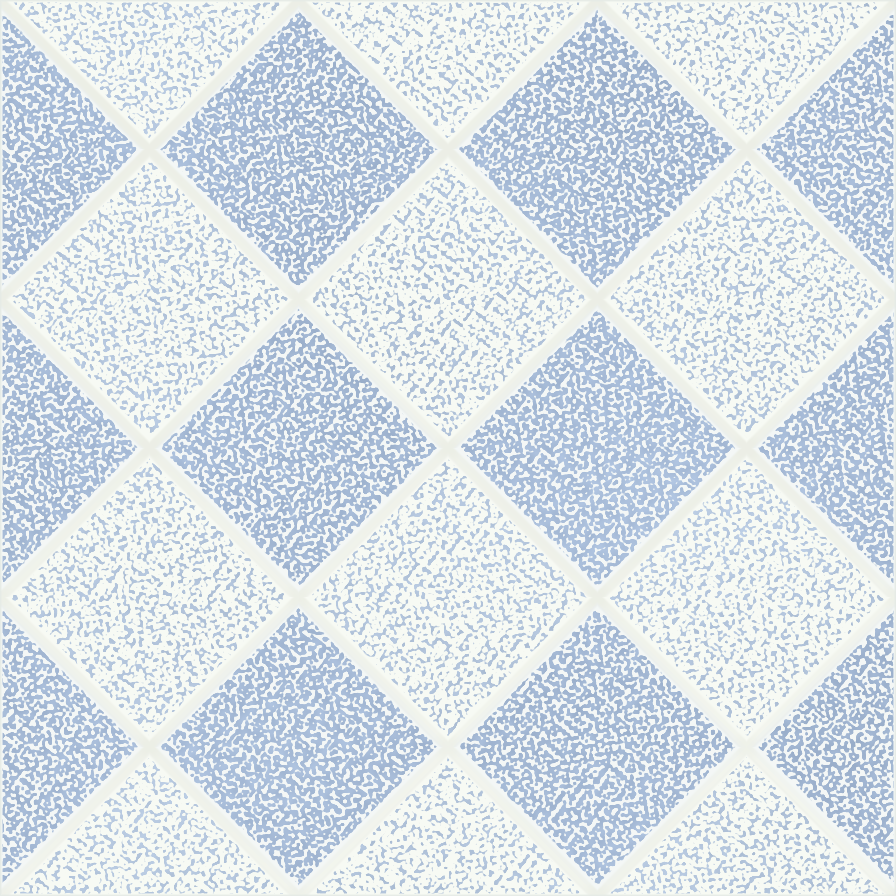
Write a WebGL 2 fragment shader that draws this pattern.

```glsl
#version 300 es
precision highp float;
// Diagonal checker of blue and white speckled tiles between cream grout lines.

uniform vec2 u_resolution;
out vec4 fragColor;

float hash(vec2 p) {
    return fract(sin(dot(p, vec2(127.1, 311.7))) * 43758.5);
}

// Dot product of a random unit gradient at a lattice corner with the offset to it
float corner(vec2 cell, vec2 offset) {
    float angle = 6.2832 * hash(cell);
    return dot(vec2(cos(angle), sin(angle)), offset);
}

float gradientNoise(vec2 p) {
    vec2 i = floor(p), f = fract(p);
    vec2 w = f * f * f * (f * (f * 6.0 - 15.0) + 10.0);
    vec2 e = vec2(1.0, 0.0);
    float low = mix(corner(i, f), corner(i + e, f - e), w.x);
    float high = mix(corner(i + e.yx, f - e.yx), corner(i + 1.0, f - 1.0), w.x);
    return mix(low, high, w.y);
}

void main() {
    vec2 uv = gl_FragCoord.xy / u_resolution;
    float pixel = 1.0 / min(u_resolution.x, u_resolution.y);

    // Diagonal grid: three diamonds across and down, grout on whole numbers
    vec2 diagonal = 3.0 * vec2(uv.x + uv.y, uv.x - uv.y);
    vec2 tile = floor(diagonal);
    vec2 toLine = abs(diagonal - round(diagonal));
    float lineDist = min(toLine.x, toLine.y);
    float isBlue = mod(tile.x + tile.y, 2.0);

    // Worm-like grain, turned off the pixel axes to hide the noise lattice
    vec2 grainPos = mat2(0.8, 0.6, -0.6, 0.8) * uv;
    float grain = gradientNoise(grainPos * 190.0 + 7.0);
    float clumps = gradientNoise(grainPos * 75.0 + 31.0);
    float broad = gradientNoise(uv * 3.5 + 4.0);

    // Dense ink on blue tiles, sparse clumped ink on white ones
    float density = 0.04 * (hash(tile + 9.0) - 0.5) + 0.05 * broad;
    float level = mix(grain + 0.25 * clumps - 0.15, grain + 0.06 * clumps + 0.06, isBlue);
    float soft = 0.04 + 50.0 * pixel;
    float ink = smoothstep(-soft, soft, level + density);

    // Ink stops at a slightly ragged tile edge and at the canvas rim
    float ragged = lineDist - 0.039 + 0.012 * grain;
    ink *= smoothstep(-3.0 * pixel, 3.0 * pixel, ragged);
    vec2 rim = min(uv, 1.0 - uv);
    float rimDist = min(rim.x, rim.y);
    ink *= smoothstep(0.002, 0.002 + 1.5 * pixel, rimDist);

    // Glaze and ink colours with broad tonal drift
    vec3 glaze = mix(vec3(0.97, 0.98, 0.955), vec3(0.955, 0.97, 0.965), isBlue);
    vec3 inkColor = mix(vec3(0.69, 0.76, 0.85), vec3(0.64, 0.72, 0.83), isBlue);
    inkColor += 0.05 * broad + 0.05 * clumps;
    vec3 color = mix(glaze, inkColor, ink);

    // Shallow grout ridge, greyer toward the top and at the crossings
    float ridge = 1.0 - smoothstep(0.012, 0.024 + 3.0 * pixel, lineDist);
    float crossing = 1.0 - smoothstep(0.02, 0.09, length(toLine));
    float fade = 0.45 + 0.4 * uv.y + 0.4 * broad;
    color = mix(color, vec3(0.925, 0.935, 0.9), ridge * clamp(fade + 0.3 * crossing, 0.0, 1.0));

    // Faint shadow along one flank of each line
    vec2 signedDist = diagonal - round(diagonal);
    float side = toLine.x < toLine.y ? signedDist.x : -signedDist.y;
    color -= 0.025 * (1.0 - smoothstep(0.0, 0.009 + 2.0 * pixel, abs(side + 0.024)));

    // Worn cream rim of the whole slab
    color = mix(vec3(0.9, 0.92, 0.9), color, smoothstep(0.0, 0.003, rimDist));
    fragColor = vec4(clamp(color, 0.0, 1.0), 1.0);
}
```
